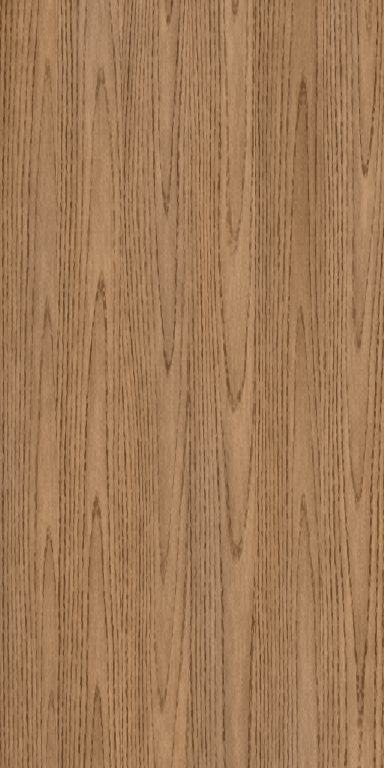
Write a Shadertoy shader that draws this texture.

```glsl
// Brown ash veneer: six upright strips of wood grain, side by side.
// Each strip slices a tilted stack of growth rings, running from tight lines at
// its left flank to wide arches at the heart; pores and fibres break up the lines.

float hash(vec2 p) {
    return fract(sin(dot(p, vec2(127.1, 311.7))) * 43758.5453);
}

float noise(vec2 p) {
    vec2 i = floor(p), f = fract(p);
    f = f * f * (3.0 - 2.0 * f);
    return mix(mix(hash(i), hash(i + vec2(1, 0)), f.x),
               mix(hash(i + vec2(0, 1)), hash(i + vec2(1, 1)), f.x), f.y);
}

// Returns 0 (dark) to 1 (light) for a point on the 1 by 2 canvas
float woodTone(vec2 p, float pixel) {
    // Strips, each with its heart off to the right
    float across = p.x * 5.8 + 0.15;
    float id = floor(across);
    float inStrip = fract(across);
    vec2 seed = vec2(id * 17.3, id * 9.1);
    float heart = mix(0.12, 0.5, hash(seed + 1.0));
    float u = inStrip - 0.5 - heart;
    u += 0.16 * (noise(vec2(p.y * 1.3, id * 5.7)) - 0.5);

    // Growth rings: distance to a pith that drifts away along the strip
    float lean = hash(seed + 2.0) < 0.5 ? -1.0 : 1.0;
    float depth = 0.32 + lean * 0.11 * (p.y - 1.0);
    float radius = length(vec2(u, depth));
    float slope = max(abs(u) / radius, 0.2);
    radius += 0.09 * (noise(vec2(u * 3.0, p.y * 1.3) + seed) - 0.5);
    radius += 0.022 * slope * (noise(vec2(u * 8.0, p.y * 6.0) + seed) - 0.5);
    radius += 0.012 * slope * (noise(vec2(u * 30.0, p.y * 60.0) + seed) - 0.5);
    float density = mix(15.0, 20.0, hash(seed + 3.0));
    float ring = radius * density;
    float phase = fract(ring);

    // Pore line at each ring edge, with a soft shade leading up to it
    float spacing = 1.0 / (density * 5.8 * slope);
    float gap = min(phase, 1.0 - phase) * spacing;
    float halfWidth = min(0.0024, 0.18 * spacing);
    float line = 1.0 - smoothstep(halfWidth - 0.4 * pixel - 0.0006,
                                  halfWidth + 0.4 * pixel + 0.0004, gap);
    float ringDepth = mix(0.5, 1.0, hash(vec2(floor(ring + 0.5), id)));
    float pores = smoothstep(0.2, 0.7, noise(vec2(p.x * 210.0, p.y * 90.0)));
    float shade = smoothstep(0.25, 1.0, phase) * (1.0 - smoothstep(0.92, 1.0, phase));

    // Fibres, short flecks and broad streaks
    float fibre = noise(vec2(p.x * 190.0, p.y * 16.0)) - 0.5;
    float fleck = hash(floor(p * vec2(256.0, 128.0)) + 0.5) - 0.5;
    float streak = noise(vec2(p.x * 34.0, p.y * 1.0) + seed) - 0.5;
    float cloud = noise(vec2(p.x * 10.0, p.y * 1.6) + seed + 20.0) - 0.5;
    float stripTone = hash(seed + 4.0) - 0.5;

    float tone = 0.82 + 0.22 * fibre + 0.15 * fleck;
    tone += 0.22 * streak + 0.15 * cloud + 0.12 * stripTone;
    tone -= line * ringDepth * mix(0.28, 0.8, pores);
    tone -= 0.2 * shade * ringDepth;
    return clamp(tone, -0.1, 1.05);
}

void mainImage(out vec4 fragColor, in vec2 fragCoord) {
    vec2 p = fragCoord / iResolution.xy * vec2(1.0, 2.0);
    float tone = woodTone(p, 1.0 / iResolution.x);

    vec3 darkGrain = vec3(0.425, 0.29, 0.17);
    vec3 paleWood = vec3(0.73, 0.575, 0.43);
    vec3 color = mix(darkGrain, paleWood, tone);

    // Slow drift between a warmer and a greyer tint
    float warmth = noise(vec2(p.x * 9.0, p.y * 1.5) + 70.0) - 0.5;
    color += warmth * vec3(0.014, 0.0, -0.024);
    fragColor = vec4(color, 1.0);
}
```
